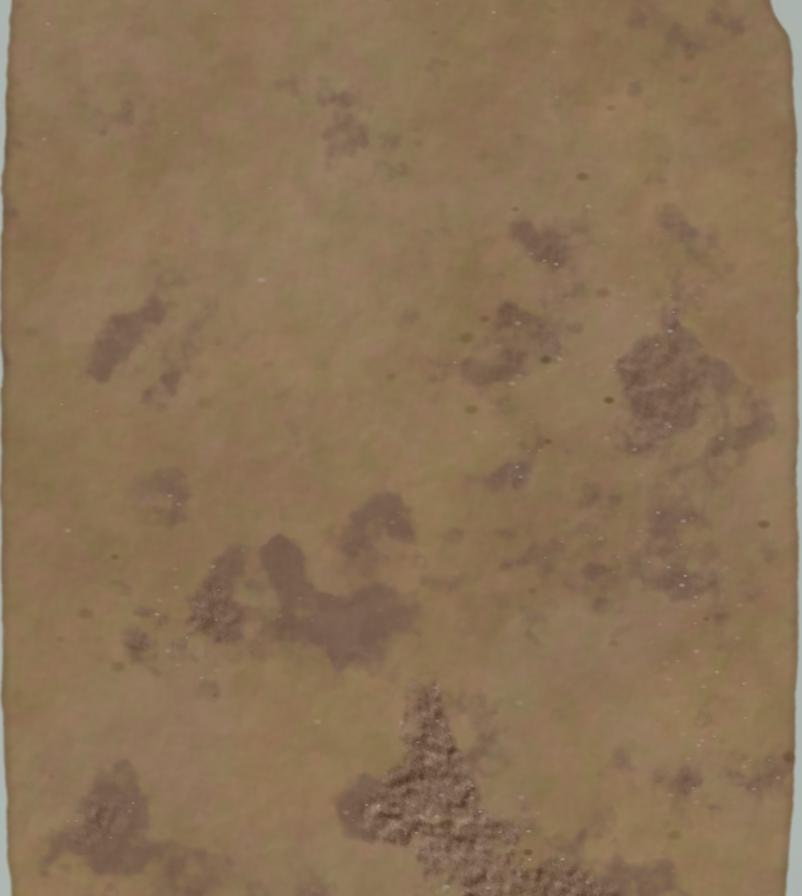
This texture is drawn by a WebGL 2 fragment shader. Its source:

```glsl
#version 300 es
precision highp float;
// A worn slab of brown clay with soft mottling, crusty dark stains and pale chips,
// set on a light ground that shows along its bowed sides. Smooth cellular noise
// in octaves makes the stains; broad soft patches steer where they gather.

uniform vec2 u_resolution;
out vec4 fragColor;

vec2 hash2(vec2 cell) {
  vec3 h = fract(cell.xyx * vec3(0.1031, 0.1030, 0.0973));
  h += dot(h, h.yzx + 33.33);
  return fract((h.xx + h.yz) * h.zy);
}

// Cellular noise: random cell values blended by distance to their seeds
float cellNoise(vec2 p) {
  vec2 cell = floor(p), local = fract(p);
  float total = 0.0, weights = 0.0;
  for (int y = -1; y <= 1; y++)
    for (int x = -1; x <= 1; x++) {
      vec2 offset = vec2(x, y);
      vec2 toSeed = offset + hash2(cell + offset) - local;
      float weight = exp(-6.0 * dot(toSeed, toSeed));
      total += weight * hash2(cell + offset + 71.0).x;
      weights += weight;
    }
  return total / weights;
}

float layeredNoise(vec2 p) {
  float sum = 0.0, gain = 0.5;
  for (int i = 0; i < 4; i++) {
    sum += gain * cellNoise(p);
    p = mat2(0.8, 0.6, -0.6, 0.8) * p * 2.1 + 17.3;
    gain *= 0.55;
  }
  return sum / 1.01;
}

float patchAt(vec2 p, vec2 center, vec2 radius) {
  vec2 q = (p - center) / radius;
  return exp(-dot(q, q));
}

// Scattered small round grains; returns coverage
float grains(vec2 p, float scale, float chance) {
  vec2 cell = floor(p * scale), local = fract(p * scale);
  float cover = 0.0;
  for (int y = -1; y <= 1; y++)
    for (int x = -1; x <= 1; x++) {
      vec2 id = cell + vec2(x, y);
      vec2 seed = hash2(id + 5.0), kind = hash2(id + 133.0);
      vec2 d = (vec2(x, y) + seed - local) * vec2(0.8, 1.2);
      float radius = 0.12 + 0.2 * kind.y;
      float dotShape = 1.0 - smoothstep(radius * 0.3, radius * 1.3, length(d));
      cover = max(cover, dotShape * step(kind.x, chance) * (0.4 + 0.6 * seed.y));
    }
  return cover;
}

void main() {
  vec2 uv = gl_FragCoord.xy / u_resolution;
  vec2 p = gl_FragCoord.xy / u_resolution.y;
  vec2 warped = uv + 0.05 * (vec2(cellNoise(p * 11.0), cellNoise(p * 11.0 + 40.0)) - 0.5);

  // Broad clay tones
  float broad = layeredNoise(p * 4.0 + 9.0);
  float fine = layeredNoise(p * 32.0 + 3.0);
  vec3 color = mix(vec3(0.535, 0.435, 0.317), vec3(0.572, 0.470, 0.338),
                   smoothstep(0.3, 0.7, broad));
  float haze = patchAt(warped, vec2(0.43, 0.84), vec2(0.12, 0.24));
  float dusty = smoothstep(0.45, 0.65, layeredNoise(p * 7.0 + 51.0));
  color = mix(color, vec3(0.560, 0.470, 0.372), 0.55 * dusty);
  color = mix(color, vec3(0.590, 0.510, 0.400), 0.6 * haze);
  color += (fine - 0.5) * 0.05;
  color += vec3(0.03, -0.012, 0.025) * (cellNoise(p * 45.0 + 80.0) - 0.5);

  // Where stains gather: right field, lower left, and a wedge rising from the base
  float field = patchAt(warped, vec2(0.75, 0.58), vec2(0.23, 0.32));
  float side = patchAt(warped, vec2(0.22, 0.32), vec2(0.12, 0.10))
             + patchAt(warped, vec2(0.12, 0.07), vec2(0.06, 0.04))
             + patchAt(warped, vec2(0.90, 0.20), vec2(0.10, 0.16))
             + 0.8 * patchAt(warped, vec2(0.29, 0.96), vec2(0.08, 0.05));
  float wedgeWidth = 0.03 + 0.13 * smoothstep(0.24, 0.0, warped.y);
  float wedgeCenter = 0.54 + 0.08 * smoothstep(0.13, 0.0, warped.y);
  float wedge = (1.0 - smoothstep(0.6, 1.2, abs(warped.x - wedgeCenter) / wedgeWidth))
              * (1.0 - smoothstep(0.22, 0.28, warped.y));
  float gather = 0.14 * field + 0.17 * side + 0.28 * wedge;

  // Stains, crust relief inside them, and soft dark pits
  float stainNoise = layeredNoise(p * 13.0 + 23.0);
  float stain = smoothstep(0.60, 0.84, stainNoise + gather);
  vec3 stainColor = mix(vec3(0.425, 0.325, 0.270), vec3(0.475, 0.385, 0.325), fine);
  color = mix(color, stainColor, 0.8 * stain);
  float crust = layeredNoise(p * 60.0) - layeredNoise(p * 60.0 + vec2(-0.25, 0.35));
  color += crust * (0.03 + 0.28 * smoothstep(0.05, 0.25, gather) * stain);
  color -= 0.09 * grains(p, 36.0, 0.05) * (0.4 + smoothstep(0.0, 0.14, gather));

  // Pale chips, mostly on the stained ground
  float chips = grains(p + 3.0, 95.0, 0.10) * smoothstep(0.06, 0.22, gather + 0.1 * stain);
  chips = max(chips, 0.7 * grains(p + 7.0, 80.0, 0.004));
  color = mix(color, vec3(0.70, 0.66, 0.62), 0.55 * chips);

  // Bowed, slightly ragged slab sides over the pale ground
  float bow = pow(abs(2.0 * uv.y - 1.0), 4.0);
  float ragged = 0.007 * (layeredNoise(vec2(p.y * 22.0, step(0.5, uv.x) * 30.0)) - 0.5);
  float left = uv.x - 0.002 - 0.013 * bow;
  float right = 0.995 - 0.015 * bow - 0.018 * smoothstep(0.95, 1.0, uv.y) - uv.x;
  float inside = min(left, right) + ragged;
  color *= 1.0 - 0.10 * (1.0 - smoothstep(0.0, 0.014, inside));
  vec3 ground = vec3(0.68, 0.71, 0.69) + 0.03 * (broad - 0.5);
  color = mix(ground, color, smoothstep(-0.003, 0.003, inside));

  fragColor = vec4(color, 1.0);
}
```
